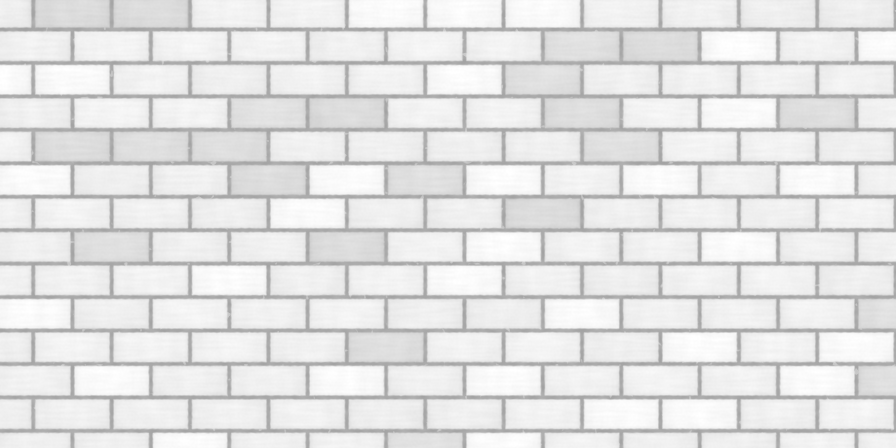
A WebGL 2 fragment shader for this texture:

```glsl
#version 300 es
precision highp float;
// Pale whitewashed brick wall in running bond with soft grey mortar joints.
uniform vec2 u_resolution;
out vec4 outColor;

// Lengths are fractions of the canvas height.
const vec2 BRICK_PITCH = vec2(0.1750, 0.07466);
const vec2 WALL_OFFSET = vec2(0.576, 0.118);   // in bricks, from the top left
const float JOINT_WIDTH = 0.0086;
const float CORNER_RADIUS = 0.0018;
const float EDGE_SOFTNESS = 0.0027;
const float EDGE_WOBBLE = 0.0011;
const float DARK_SHARE = 0.11;
const float BRIGHT_SHARE = 0.14;
const float PLAIN_TONE = 0.936;
const float DARK_TONE = 0.865;
const float BRIGHT_TONE = 0.972;
const float MORTAR_TONE = 0.665;
const float CHIP_TONE = 0.86;

float hash(vec2 p) {
  vec3 q = fract(p.xyx * vec3(0.1031, 0.1030, 0.0973));
  q += dot(q, q.yzx + 33.33);
  return fract((q.x + q.y) * q.z);
}

vec2 gradientAt(vec2 cell) {
  float angle = 6.28319 * hash(cell + 17.0);
  return vec2(cos(angle), sin(angle));
}

// Gradient noise, roughly -0.7 to 0.7.
float gradientNoise(vec2 p) {
  vec2 i = floor(p), f = fract(p);
  vec2 u = f * f * f * (f * (f * 6.0 - 15.0) + 10.0);
  vec2 e = vec2(1.0, 0.0);
  float a = dot(gradientAt(i), f);
  float b = dot(gradientAt(i + e.xy), f - e.xy);
  float c = dot(gradientAt(i + e.yx), f - e.yx);
  float d = dot(gradientAt(i + e.xx), f - e.xx);
  return mix(mix(a, b, u.x), mix(c, d, u.x), u.y);
}

float roundedBox(vec2 p, vec2 halfSize, float radius) {
  vec2 q = abs(p) - halfSize + radius;
  return length(max(q, 0.0)) + min(max(q.x, q.y), 0.0) - radius;
}

float brickTone(vec2 id) {
  float pick = hash(id + 5.0);
  float tone = PLAIN_TONE + 0.02 * (hash(id + 41.0) - 0.5);
  if (pick < DARK_SHARE) tone = DARK_TONE + 0.03 * (hash(id + 23.0) - 0.5);
  else if (pick > 1.0 - BRIGHT_SHARE) tone = BRIGHT_TONE;
  return tone;
}

void main() {
  // Position measured from the top left, y downwards.
  vec2 p = vec2(gl_FragCoord.x, u_resolution.y - gl_FragCoord.y) / u_resolution.y;

  // Running bond: every other course slides by half a brick.
  vec2 grid = p / BRICK_PITCH + WALL_OFFSET;
  grid.x -= 0.5 * mod(floor(grid.y), 2.0);
  vec2 id = floor(grid);
  vec2 local = fract(grid) - 0.5;

  // Brick outline with slightly worn edges.
  float wobble = EDGE_WOBBLE * gradientNoise(p * 110.0 + hash(id) * 50.0);
  vec2 halfSize = 0.5 * (BRICK_PITCH - JOINT_WIDTH);
  float dist = roundedBox(local * BRICK_PITCH, halfSize, CORNER_RADIUS) + wobble;
  float soft = max(EDGE_SOFTNESS, 0.75 / u_resolution.y);
  float cover = 1.0 - smoothstep(-soft, soft, dist);

  // Brick face: end shading, horizontal brush streaks and fine grain.
  vec2 seed = vec2(hash(id + 3.0), hash(id + 9.0)) * 90.0;
  float face = brickTone(id);
  face += 0.014 - 0.11 * local.x * local.x - 0.012 * local.y;
  face += 0.020 * gradientNoise(p * vec2(14.0, 130.0) + seed);
  face += 0.018 * gradientNoise(p * vec2(38.0, 16.0) + seed.yx);
  face += 0.010 * gradientNoise(p * 170.0);
  face -= 0.025 * smoothstep(-0.010, 0.0, dist);

  // Mortar: mild mottling with a few pale chips.
  float mortar = MORTAR_TONE + 0.05 * gradientNoise(p * vec2(45.0, 70.0));
  float chip = smoothstep(0.36, 0.52, gradientNoise(p * 62.0 + 31.0));
  mortar = mix(mortar, CHIP_TONE, 0.6 * chip);

  float tone = mix(mortar, face, cover);
  outColor = vec4(vec3(clamp(tone, 0.0, 1.0)), 1.0);
}
```
